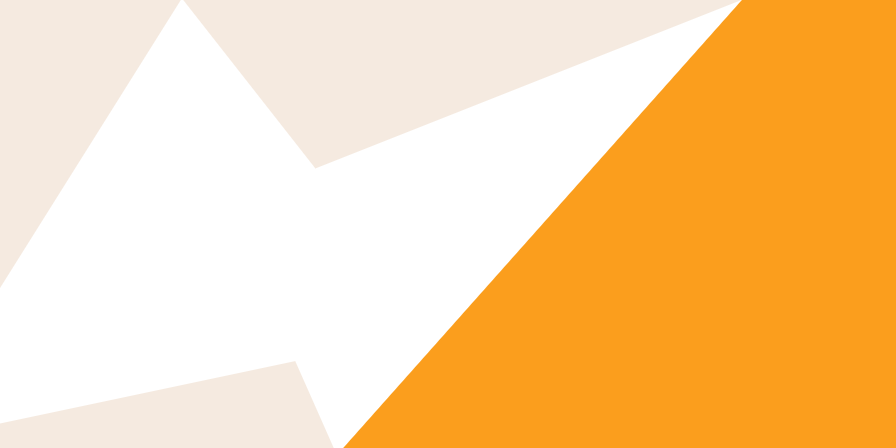
This background is drawn by a WebGL 2 fragment shader. Its source:

```glsl
#version 300 es
precision highp float;
// Draws a white field cut by cream angular wedges and a slanted orange panel.

uniform vec2 u_resolution;
out vec4 fragColor;

const vec3 WHITE = vec3(1.0);
const vec3 CREAM = vec3(0.961, 0.918, 0.878);
const vec3 ORANGE = vec3(0.984, 0.620, 0.114);

// Signed distance to the line from a to b, positive on its left side.
float leftOf(vec2 p, vec2 a, vec2 b) {
    vec2 dir = normalize(b - a);
    vec2 rel = p - a;
    return dir.x * rel.y - dir.y * rel.x;
}

// Convex corner lying to the left of the path start, tip, end.
float wedge(vec2 p, vec2 start, vec2 tip, vec2 end) {
    return min(leftOf(p, start, tip), leftOf(p, tip, end));
}

// Smooth coverage of a shape whose inside is positive.
float coverage(float dist, float pixel) {
    return clamp(dist / pixel + 0.5, 0.0, 1.0);
}

void main() {
    // The canvas spans 2 units across and 1 unit up.
    vec2 p = gl_FragCoord.xy / u_resolution * vec2(2.0, 1.0);
    float pixel = max(2.0 / u_resolution.x, 1.0 / u_resolution.y);

    // Cream: upper left corner, upper notch and lower slab.
    float corner = leftOf(p, vec2(0.0, 0.357), vec2(0.4036, 1.0));
    float notch = wedge(p, vec2(0.409, 1.0), vec2(0.704, 0.624), vec2(1.655, 1.0));
    float slab = wedge(p, vec2(0.745, 0.0), vec2(0.659, 0.194), vec2(0.0, 0.0547));
    float cream = max(corner, max(notch, slab));

    // Orange: everything right of the long diagonal.
    float panel = leftOf(p, vec2(1.656, 1.0), vec2(0.766, 0.0));

    vec3 color = mix(WHITE, CREAM, coverage(cream, pixel));
    color = mix(color, ORANGE, coverage(panel, pixel));
    fragColor = vec4(color, 1.0);
}
```
